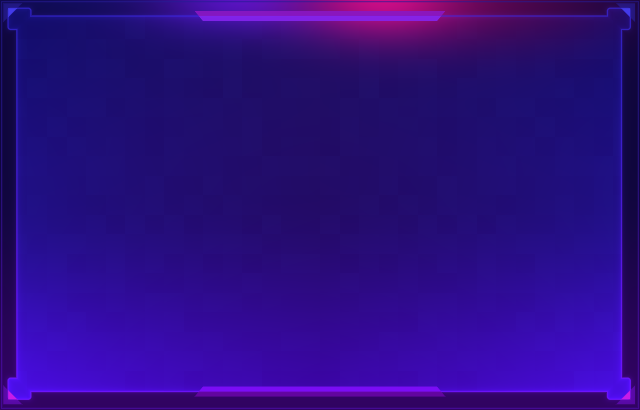
A Shadertoy shader for this background:

```glsl
// Neon interface panel: an indigo field inside a dark frame with notched corners.
// Distances to the nearest canvas sides draw all four corners and both plates;
// soft lights tint the top edge, and a faint mosaic textures the field.

// Antialiased coverage of a signed distance given in canvas heights.
float cover(float d) {
    return clamp(0.5 - d * iResolution.y, 0.0, 1.0);
}

float roundBox(vec2 p, vec2 halfSize, float radius) {
    vec2 q = abs(p) - halfSize + radius;
    return length(max(q, 0.0)) + min(max(q.x, q.y), 0.0) - radius;
}

float hash(vec2 p) {
    vec2 q = fract(p * vec2(0.1031, 0.1137));
    q += dot(q, q.yx + 33.3);
    return fract((q.x + q.y) * q.x);
}

// Elliptical light with a soft Gaussian falloff.
float glow(vec2 p, vec2 origin, vec2 spread) {
    vec2 q = (p - origin) / spread;
    return exp(-min(dot(q, q), 20.0));
}

// Three-stop vertical gradient.
vec3 ramp(float y, vec3 lowColor, vec3 midColor, vec3 highColor) {
    vec3 lower = mix(lowColor, midColor, smoothstep(-0.1, 0.55, y));
    return mix(lower, highColor, smoothstep(0.5, 1.0, y));
}

vec3 fieldColor(vec2 uv, float aspect) {
    vec3 core = ramp(uv.y, vec3(0.25, 0.02, 0.70), vec3(0.135, 0.045, 0.40), vec3(0.12, 0.06, 0.40));
    vec3 flank = ramp(uv.y, vec3(0.32, 0.05, 0.97), vec3(0.12, 0.06, 0.53), vec3(0.07, 0.05, 0.43));
    float sideways = abs(uv.x * 2.0 - 1.0);
    vec3 color = mix(core, flank, sideways * mix(sideways, 1.0, 0.5));

    // Faint square cells, mirrored about the middle.
    vec2 cell = floor(vec2(abs(uv.x - 0.47) * aspect, uv.y) * 21.0);
    return color + (hash(cell) - 0.5) * vec3(0.004, 0.010, 0.018);
}

void mainImage(out vec4 fragColor, in vec2 fragCoord) {
    float aspect = iResolution.x / iResolution.y;
    vec2 uv = fragCoord / iResolution.xy;
    vec2 p = vec2(uv.x * aspect, uv.y);
    vec2 rim = min(p, vec2(aspect, 1.0) - p);
    vec2 side = rim - vec2(0.004 * step(0.5, uv.x), 0.006 * step(uv.y, 0.5));
    float upper = smoothstep(0.1, 0.9, uv.y);

    // Field outline: a rectangle joined with a rounded tab at every corner.
    float rect = max(0.041 - side.x, 0.039 - side.y);
    float tab = roundBox(side - vec2(0.0475, 0.046), vec2(0.028, 0.026), 0.007);
    float panel = min(rect, tab);

    vec3 frameColor = mix(vec3(0.19, 0.01, 0.38), vec3(0.06, 0.025, 0.24), smoothstep(0.0, 0.6, uv.y));
    vec3 color = mix(frameColor, fieldColor(uv, aspect), cover(panel));

    // Colored lights along the top edge: navy, maroon, violet, pink.
    color = mix(color, vec3(0.06, 0.06, 0.42), 0.6 * glow(p, vec2(0.13 * aspect, 1.0), vec2(0.25, 0.05)));
    color = mix(color, vec3(0.34, 0.02, 0.30), 0.8 * glow(p, vec2(0.77 * aspect, 1.0), vec2(0.30, 0.12)));
    color = mix(color, vec3(0.36, 0.08, 0.82), 0.9 * glow(p, vec2(0.38 * aspect, 1.0), vec2(0.23, 0.075)));
    color = mix(color, vec3(0.84, 0.05, 0.54), 0.95 * glow(p, vec2(0.60 * aspect, 1.01), vec2(0.20, 0.10)));

    // Glowing outlines of the field and of the canvas.
    vec3 lineColor = mix(vec3(0.42, 0.08, 0.95), vec3(0.20, 0.14, 0.78), upper);
    color = mix(color, lineColor, 0.65 * cover(abs(panel) - 0.0016));
    color += lineColor * 0.16 * exp(-min(abs(panel) / 0.006, 20.0));
    float border = abs(min(rim.x, rim.y) - 0.004) - 0.0015;
    color = mix(color, lineColor * 0.75, 0.6 * cover(border));

    // Corner accents: a dim outer bevel and a bright inner triangle.
    float diagonal = (side.x + side.y - 0.062) * 0.7071;
    float nearest = min(side.x, side.y);
    vec3 bevelColor = mix(vec3(0.42, 0.05, 0.78), vec3(0.16, 0.12, 0.60), upper);
    vec3 gemColor = mix(vec3(0.85, 0.12, 0.92), vec3(0.28, 0.25, 0.98), upper);
    color = mix(color, bevelColor, 0.65 * cover(max(diagonal, 0.008 - nearest)));
    color = mix(color, gemColor, 0.85 * cover(max(diagonal, 0.020 - nearest)));

    // Tapered plates, each split into a dim outer and a bright inner strip.
    float halfWidth = 0.306 - 0.83 * (side.y - 0.0265);
    float plate = max(abs(p.x - 0.5 * aspect) - halfWidth, abs(side.y - 0.039) - 0.0122);
    vec3 dimStrip = mix(vec3(0.40, 0.02, 0.64), vec3(0.54, 0.09, 0.76), upper);
    vec3 brightStrip = mix(vec3(0.50, 0.05, 0.98), vec3(0.52, 0.14, 0.93), upper);
    vec3 plateColor = mix(brightStrip, dimStrip, cover(side.y - 0.039));
    color = mix(color, plateColor, 0.92 * cover(plate));

    fragColor = vec4(clamp(color, 0.0, 1.0), 1.0);
}
```
